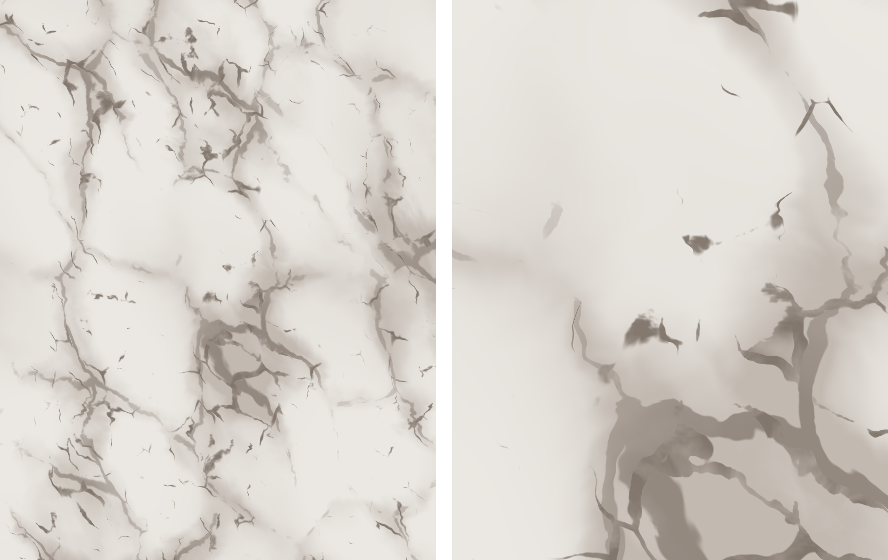
Left, the full canvas; right, a detail of the centre.
Reproduce this texture procedurally as a WebGL 1 fragment shader.

```glsl
precision highp float;
uniform vec2 u_resolution;

const vec3 WHITE = vec3(0.928, 0.917, 0.897);
const vec3 GREY = vec3(0.775, 0.742, 0.712);
const vec3 BROWN = vec3(0.50, 0.455, 0.415);

const float STONE_SCALE = 6.5;    // large pale stones per canvas height
const float PEBBLE_SCALE = 13.0;  // smaller stones inside the bands
const float VEIN_SCALE = 21.0;    // fine broken vein net
const float BAND_WIDTH = 0.078;
const float BAND_SPACING = 0.285;
const float WARP_SCALE = 11.0;
const float WARP_AMOUNT = 0.019;
const float MIST = 0.50;
const float BAND_HAZE = 0.95;
const float VEIN_WIDTH = 0.15;
const float CRACK_WIDTH = 0.045;
const mat2 TURN = mat2(1.12, 1.41, -1.41, 1.12);

vec2 hash2(vec2 p) {
  vec3 h = fract(p.xyx * vec3(0.1031, 0.1030, 0.0973));
  h += dot(h, h.yzx + 33.33);
  return fract((h.xx + h.yz) * h.zy);
}

// Layered sines, each octave turned and bent by the sum so far
float waves(vec2 p, float gain) {
  float sum = 0.0;
  float amp = 0.6;
  for (int i = 0; i < 6; i++) {
    p = TURN * p + vec2(2.1, 5.7) + sum;
    sum += amp * sin(p.x + 1.4 * sin(p.y * 0.8));
    amp *= gain;
  }
  return sum;
}

// Cellular noise: zero on the borders between cells
float cellEdge(vec2 p) {
  vec2 cell = floor(p);
  vec2 f = p - cell;
  float near = 8.0;
  float next = 8.0;
  for (int y = -1; y <= 1; y++) {
    for (int x = -1; x <= 1; x++) {
      vec2 o = vec2(float(x), float(y));
      float d = length(o + hash2(cell + o + 40.0) - f);
      next = min(next, max(near, d));
      near = min(near, d);
    }
  }
  return next - near;
}

// Slanted, upright stretch shared by all stones
vec2 slant(vec2 p) {
  return vec2(p.x + 0.35 * p.y, 0.65 * p.y);
}

// Three winding, mostly upright vein bands
float bands(vec2 p) {
  float sum = 0.0;
  for (int i = 0; i < 3; i++) {
    float k = float(i);
    float bend = (0.018 + 0.032 * k) * sin(6.0 * p.y - 1.5 + 0.4 * k);
    float off = (p.x - 0.13 - BAND_SPACING * k - bend) / BAND_WIDTH;
    sum += (1.0 - 0.25 * abs(k - 1.0)) * exp(-off * off);
  }
  return sum;
}

float stroke(float d, float width, float aa) {
  return (1.0 - smoothstep(width - aa, width + aa, d)) * smoothstep(0.0, 0.03, width);
}

void main() {
  vec2 p = gl_FragCoord.xy / u_resolution.y;
  float pixel = 1.0 / u_resolution.y;

  // Jagged distortion and broad variation
  vec2 warp = vec2(waves(p * WARP_SCALE, 0.56), waves(p * WARP_SCALE + 17.3, 0.56));
  vec2 q = p + WARP_AMOUNT * warp;
  float patchy = waves(p * 5.5 + 3.0, 0.35);
  float breakup = waves(p * 40.0 + 8.0, 0.6);
  float presence = bands(p + 2.0 * WARP_AMOUNT * warp);
  presence = clamp(presence * (0.85 + 0.5 * patchy) + 0.14 * patchy, 0.0, 1.0);

  // Stones with grey margins
  float stone = cellEdge(slant(q) * STONE_SCALE);
  float pebble = cellEdge(slant(q + 0.3) * PEBBLE_SCALE);
  float margin = 1.0 - smoothstep(0.0, 0.12 + 0.75 * presence, stone);
  float grey = margin * (1.0 - 0.5 * smoothstep(0.15, 0.5, pebble));

  // Soft mist gathering toward the stone borders
  float mist = smoothstep(-0.4, 0.9, waves(slant(p) * 7.0 + 11.0, 0.3));
  mist *= 1.0 - 0.7 * smoothstep(0.0, 0.6, stone);
  float haze = 0.04 + MIST * mist + BAND_HAZE * grey * sqrt(presence);
  haze += 0.12 * grey * presence * breakup;

  // Fine broken veins and long faint cracks
  float fine = cellEdge(slant(q + 0.006 * warp.yx) * VEIN_SCALE);
  float veinWidth = VEIN_WIDTH * presence * clamp(1.1 * grey + 0.8 * breakup - 0.2, 0.0, 1.0);
  float vein = stroke(fine, veinWidth, 1.3 * pixel * VEIN_SCALE);
  vein *= clamp(0.6 + 0.4 * breakup, 0.25, 0.95);
  float crackWidth = CRACK_WIDTH * clamp(0.25 + presence + 0.6 * breakup + 0.4 * patchy, 0.0, 1.0);
  float crack = stroke(stone, crackWidth, 1.5 * pixel * STONE_SCALE);
  crack *= 0.2 + 0.5 * presence;

  vec3 color = mix(WHITE, GREY, clamp(haze, 0.0, 1.1));
  color = mix(color, BROWN, max(vein, crack));
  gl_FragColor = vec4(color, 1.0);
}
```
